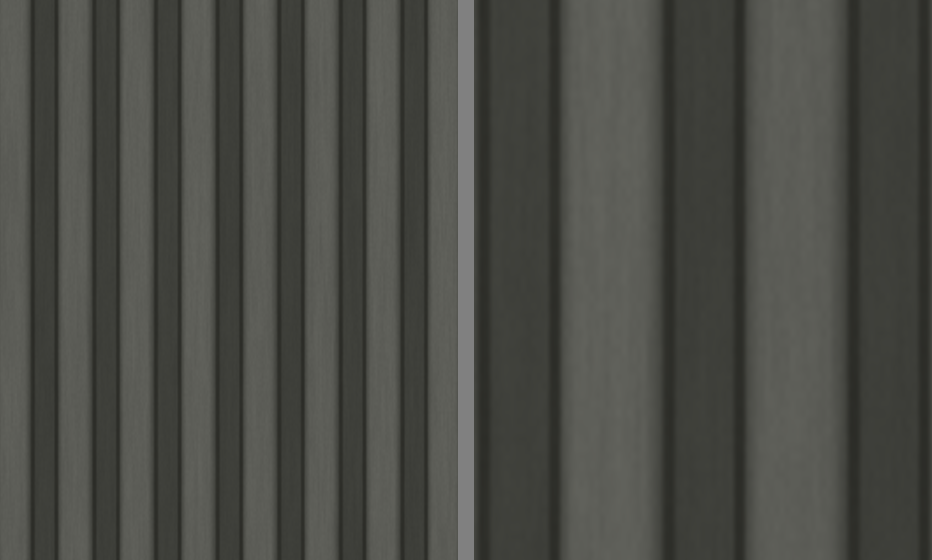
Left, the full canvas; right, a detail of the centre.
This texture is drawn by a WebGL 1 fragment shader. Its source:

```glsl
precision highp float;
// Upright rounded grey slats separated by flat, darker grooves.
// A periodic profile blends groove, slat and shadow-line tones;
// stretched value noise adds brushed fibres, fine grain and slow fading.
uniform vec2 u_resolution;

const float REPEATS = 7.434;      // slat-and-groove pairs across the canvas
const float FIRST_GROOVE = 0.534; // start of the first groove, in repeats
const float GROOVE_WIDTH = 0.38;  // share of one repeat

const vec3 SHADOW = vec3(0.165, 0.167, 0.148);
const vec3 GROOVE = vec3(0.242, 0.246, 0.225);
const vec3 SLAT = vec3(0.362, 0.365, 0.342);

float hash(vec2 p) {
  vec3 q = fract(vec3(p.xyx) * 0.1031);
  q += dot(q, q.yzx + 33.33);
  return fract((q.x + q.y) * q.z);
}

// Smooth value noise in the range -1 to 1
float noise(vec2 p) {
  vec2 cell = floor(p);
  vec2 f = fract(p);
  f = f * f * (3.0 - 2.0 * f);
  float low = mix(hash(cell), hash(cell + vec2(1.0, 0.0)), f.x);
  float high = mix(hash(cell + vec2(0.0, 1.0)), hash(cell + vec2(1.0, 1.0)), f.x);
  return 2.0 * mix(low, high, f.y) - 1.0;
}

// Rounded height of the slat: quick rise on the left, softer fall on the right
float slatProfile(float u) {
  float rise = smoothstep(GROOVE_WIDTH - 0.01, GROOVE_WIDTH + 0.12, u);
  float fall = 1.0 - smoothstep(0.85, 0.995, u);
  float crown = 0.94 + 0.06 * smoothstep(0.45, 0.6, u) * (1.0 - smoothstep(0.75, 0.9, u));
  return rise * fall * crown;
}

// Soft dark line around a position, wrapping over the repeat
float shadowLine(float u, float center, float width) {
  float d = abs(fract(u - center + 0.5) - 0.5);
  return 1.0 - smoothstep(0.15 * width, width, d);
}

// Vertical fibres at two scales, plus short grain
float fibres(vec2 uv) {
  float wide = noise(uv * vec2(110.0, 7.0));
  float thin = noise(uv * vec2(230.0, 24.0) + 41.0);
  float grain = noise(uv * vec2(260.0, 190.0) + 97.0);
  return 0.4 * wide + 0.4 * thin + 0.35 * grain;
}

void main() {
  vec2 uv = gl_FragCoord.xy / u_resolution;
  float x = uv.x * REPEATS - FIRST_GROOVE;
  float u = fract(x);
  float id = floor(x);

  // Groove, slat and the lines where they meet
  float height = slatProfile(u);
  vec3 color = mix(GROOVE, SLAT, height);
  float lines = max(shadowLine(u, 0.0, 0.055), shadowLine(u, GROOVE_WIDTH, 0.05));
  color = mix(color, SHADOW, 0.85 * lines);

  // Brushed surface, slow fading and slight differences between slats
  float fading = noise(vec2(id * 7.3 + 20.0, uv.y * 3.5));
  float tone = 1.0 + 0.055 * fibres(uv) + 0.018 * fading;
  tone += 0.025 * (hash(vec2(id + 12.0, 5.0)) - 0.5);
  gl_FragColor = vec4(color * tone, 1.0);
}
```
